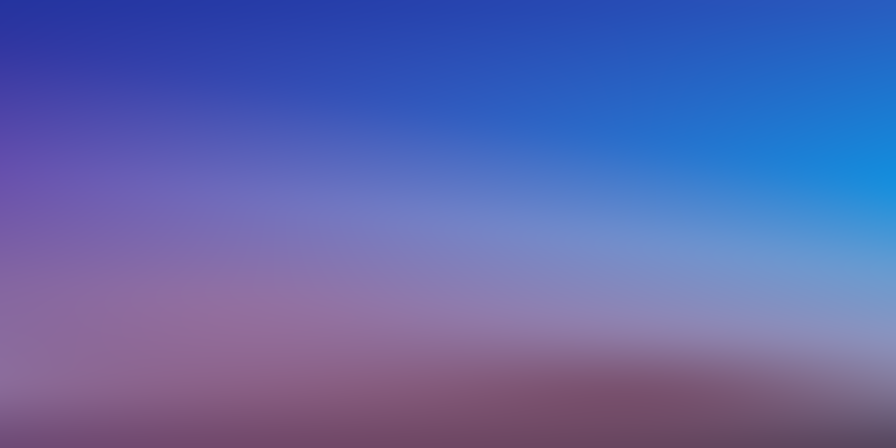
Give the GLSL for this background, as a WebGL 1 fragment shader.

```glsl
precision highp float;
// Draws a soft twilight gradient: tilted bands of blue over mauve, with a dusky lower edge.

uniform vec2 u_resolution;

// Each band has a left, middle and right colour, listed from top to bottom.
const vec3 ZENITH_L = vec3(0.14, 0.20, 0.62);
const vec3 ZENITH_M = vec3(0.15, 0.26, 0.68);
const vec3 ZENITH_R = vec3(0.16, 0.36, 0.75);
const vec3 AZURE_L  = vec3(0.19, 0.21, 0.63);
const vec3 AZURE_M  = vec3(0.19, 0.36, 0.75);
const vec3 AZURE_R  = vec3(0.07, 0.56, 0.87);
const vec3 HAZE_L   = vec3(0.40, 0.31, 0.68);
const vec3 HAZE_M   = vec3(0.45, 0.51, 0.78);
const vec3 HAZE_R   = vec3(0.40, 0.61, 0.82);
const vec3 MAUVE_L  = vec3(0.52, 0.40, 0.63);
const vec3 MAUVE_M  = vec3(0.57, 0.48, 0.67);
const vec3 MAUVE_R  = vec3(0.55, 0.58, 0.75);
const vec3 DUSK_L   = vec3(0.55, 0.43, 0.61);
const vec3 DUSK_M   = vec3(0.53, 0.37, 0.50);
const vec3 DUSK_R   = vec3(0.52, 0.49, 0.62);
const vec3 GROUND_L = vec3(0.42, 0.28, 0.45);
const vec3 GROUND_M = vec3(0.42, 0.27, 0.38);
const vec3 GROUND_R = vec3(0.32, 0.26, 0.35);

// Band lines: height at the left edge, slope to the right.
const vec2 AZURE_LINE = vec2(0.90, -0.31);
const vec2 HAZE_LINE  = vec2(0.62, -0.22);
const vec2 MAUVE_LINE = vec2(0.36, -0.12);
const vec2 DUSK_LINE  = vec2(0.14, 0.0);
const float SEAM_BLUR = 0.035;

// Local glows: centre, radius, colour and strength.
const vec2 PLUM_CENTRE = vec2(0.72, 0.12);
const vec2 PLUM_RADIUS = vec2(0.20, 0.09);
const vec3 PLUM = vec3(0.40, 0.20, 0.30);
const float PLUM_STRENGTH = 0.36;
const vec2 ROSE_CENTRE = vec2(0.27, 0.28);
const vec2 ROSE_RADIUS = vec2(0.17, 0.12);
const vec3 ROSE = vec3(0.62, 0.44, 0.60);
const float ROSE_STRENGTH = 0.32;

// Smooth quadratic blend through the left, middle and right colours.
vec3 across(vec3 left, vec3 middle, vec3 right, float x) {
  float l = (1.0 - x) * (1.0 - 2.0 * x);
  float m = 4.0 * x * (1.0 - x);
  float r = x * (2.0 * x - 1.0);
  return left * l + middle * m + right * r;
}

float lineHeight(vec2 line, float x) {
  return line.x + line.y * x;
}

float ramp(float low, float high, float y) {
  return clamp((y - low) / (high - low), 0.0, 1.0);
}

float glow(vec2 p, vec2 centre, vec2 radius) {
  vec2 d = (p - centre) / radius;
  return exp(-dot(d, d));
}

void main() {
  vec2 uv = gl_FragCoord.xy / u_resolution;
  float x = uv.x;

  vec3 zenith = across(ZENITH_L, ZENITH_M, ZENITH_R, x);
  vec3 azure  = across(AZURE_L, AZURE_M, AZURE_R, x);
  vec3 haze   = across(HAZE_L, HAZE_M, HAZE_R, x);
  vec3 mauve  = across(MAUVE_L, MAUVE_M, MAUVE_R, x);
  vec3 dusk   = across(DUSK_L, DUSK_M, DUSK_R, x);
  vec3 ground = across(GROUND_L, GROUND_M, GROUND_R, x);

  float azureY = lineHeight(AZURE_LINE, x);
  float hazeY  = lineHeight(HAZE_LINE, x);
  float mauveY = lineHeight(MAUVE_LINE, x);
  float duskY  = lineHeight(DUSK_LINE, x);

  // Stack the bands, averaging nearby heights to soften their seams.
  vec3 colour = vec3(0.0);
  for (int i = -3; i <= 3; i++) {
    float y = uv.y + float(i) / 3.0 * SEAM_BLUR;
    vec3 band = mix(ground, dusk, ramp(0.0, duskY, y));
    band = mix(band, mauve, ramp(duskY, mauveY, y));
    band = mix(band, haze, ramp(mauveY, hazeY, y));
    band = mix(band, azure, ramp(hazeY, azureY, y));
    band = mix(band, zenith, ramp(azureY, 1.0, y));
    colour += band / 7.0;
  }

  // Rose warmth on the left and plum shade at the lower right.
  colour = mix(colour, ROSE, ROSE_STRENGTH * glow(uv, ROSE_CENTRE, ROSE_RADIUS));
  colour = mix(colour, PLUM, PLUM_STRENGTH * glow(uv, PLUM_CENTRE, PLUM_RADIUS));

  gl_FragColor = vec4(colour, 1.0);
}
```
